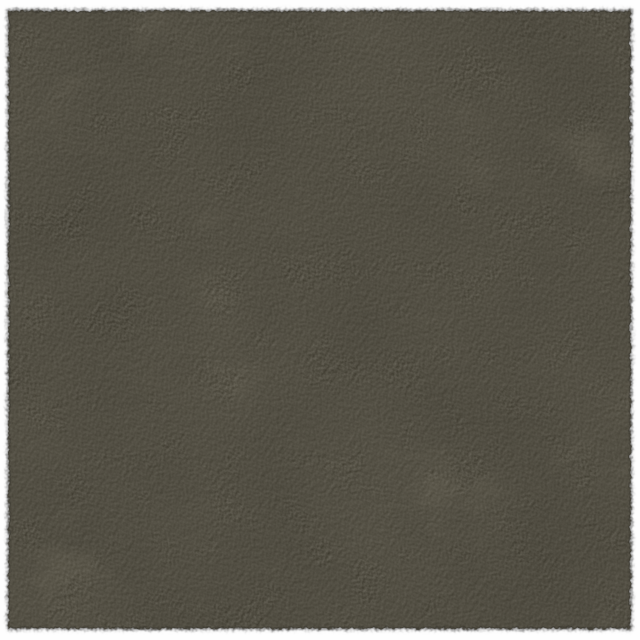
Write a Shadertoy shader that draws this texture.

```glsl
#define PILE_COLOR vec3(0.325, 0.311, 0.266)
#define WORN_TINT vec3(1.05, 1.0, 0.88)
#define PAPER_COLOR vec3(0.995)
#define RUG_CENTER vec2(0.4993, 0.5005)
#define RUG_HALF_SIZE vec2(0.4860, 0.4825)
#define GRAIN_SCALE 215.0
#define GRAIN_CONTRAST 0.042
#define WORN_CONTRAST 0.042
#define FRINGE_LENGTH 0.0045
#define FRINGE_SOFTNESS 0.0016
#define SHADOW_WIDTH 0.0036
#define SHADOW_STRENGTH 0.42

vec2 gradientAt(vec2 cell) {
    vec3 h = fract(cell.xyx * vec3(0.1031, 0.1030, 0.0973));
    h += dot(h, h.yzx + 33.33);
    float angle = 6.28318 * fract((h.x + h.y) * h.z);
    return vec2(cos(angle), sin(angle));
}

float gradientNoise(vec2 p) {
    vec2 cell = floor(p);
    vec2 f = p - cell;
    vec2 w = f * f * f * (f * (f * 6.0 - 15.0) + 10.0);
    vec2 e = vec2(0.0, 1.0);
    float low = mix(dot(gradientAt(cell), f),
                    dot(gradientAt(cell + e.yx), f - e.yx), w.x);
    float high = mix(dot(gradientAt(cell + e.xy), f - e.xy),
                     dot(gradientAt(cell + e.yy), f - e.yy), w.x);
    return mix(low, high, w.y);
}

float fbm(vec2 p) {
    float sum = 0.0;
    float amplitude = 1.0;
    for (int i = 0; i < 4; i++) {
        sum += amplitude * gradientNoise(p);
        p = mat2(1.6, 1.2, -1.2, 1.6) * p + 17.3;
        amplitude *= 0.5;
    }
    return sum;
}

float pileHeight(vec2 p) {
    return gradientNoise(p) + 0.55 * gradientNoise(p * 0.47 + 61.7);
}

// Short fibres lit from the upper left, rougher inside scattered clumps
float pileRelief(vec2 uv) {
    vec2 p = mat2(0.82, 0.57, -0.57, 0.82) * uv * GRAIN_SCALE + 300.0;
    vec2 toLight = vec2(-0.42, 0.15);
    float slope = pileHeight(p - toLight) - pileHeight(p + toLight);
    float fibres = gradientNoise(p * 1.73 + 9.1);
    float clumps = smoothstep(0.0, 0.55, fbm(uv * 13.0 + 40.0));
    return (slope + 0.5 * fibres) * (0.8 + 0.6 * clumps);
}

// Signed distance to the rug, negative inside
float rugDistance(vec2 uv) {
    vec2 q = abs(uv - RUG_CENTER) - RUG_HALF_SIZE;
    return length(max(q, 0.0)) + min(max(q.x, q.y), 0.0);
}

void mainImage(out vec4 fragColor, in vec2 fragCoord) {
    vec2 uv = fragCoord / iResolution.xy;

    // Broad faded areas and faint horizontal brushing
    float worn = fbm(uv * 4.2 + 7.0);
    float patches = smoothstep(0.25, 0.8, fbm(uv * vec2(5.0, 6.0) + 23.0));
    float brushing = gradientNoise(uv * vec2(8.0, 75.0) + 3.0);
    float fade = 0.45 * worn + 0.7 * patches + 0.12 * brushing - 0.03;

    vec3 pile = PILE_COLOR + WORN_CONTRAST * fade * WORN_TINT;
    pile += GRAIN_CONTRAST * pileRelief(uv);

    // Ragged fringe with a darkened rim and a soft contact shadow
    float edge = rugDistance(uv);
    float tufts = gradientNoise(uv * 95.0 + 11.0) + gradientNoise(uv * 210.0 + 5.0);
    float fringe = edge + 0.6 * FRINGE_LENGTH * tufts;
    pile *= 1.0 - 0.22 * smoothstep(-FRINGE_LENGTH, 0.0, fringe);

    float spread = max(fringe, 0.0) / SHADOW_WIDTH;
    vec3 paper = PAPER_COLOR * (1.0 - SHADOW_STRENGTH * exp(-spread * spread));

    float blur = max(FRINGE_SOFTNESS, 0.7 / iResolution.y);
    float coverage = 1.0 - smoothstep(-blur, blur, fringe);
    fragColor = vec4(mix(paper, pile, coverage), 1.0);
}
```
